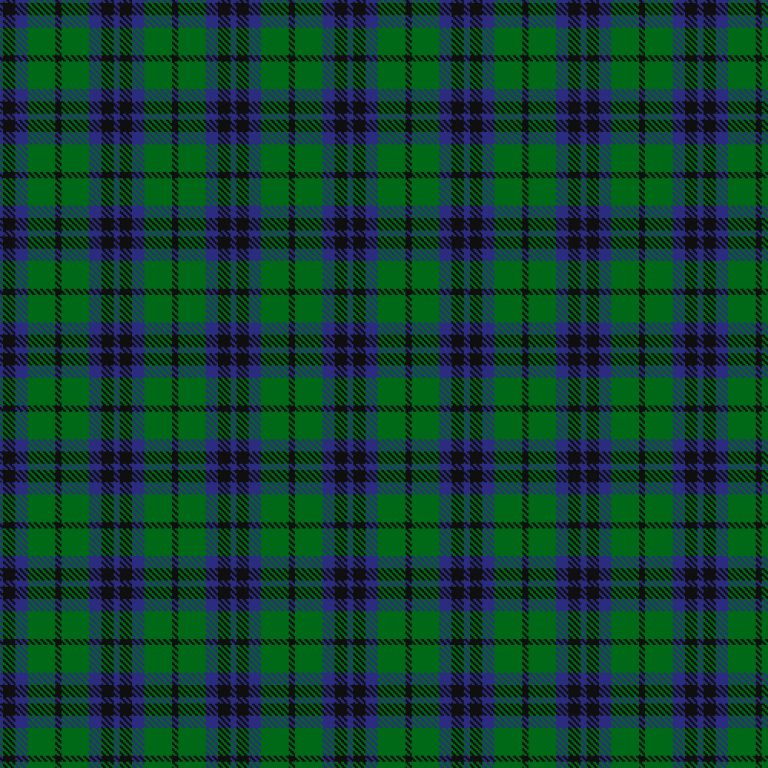
Write a Shadertoy shader that draws this pattern.

```glsl
// Green, black and blue tartan woven in a two-over-two twill.
#define THREADS 500.0   // threads along the canvas height
#define SETT 76.0       // threads in one full repeat
#define CORE_BLUE 2.0   // thread distances from the mirror line to each band end
#define INNER_BLACK 10.0
#define OUTER_BLUE 18.0
#define GROUND_GREEN 36.0
#define TWILL 4.0       // threads in one diagonal step cycle
#define SAMPLES 4       // subsamples per pixel side
#define GREEN vec3(0.0, 0.41, 0.09)
#define BLACK vec3(0.06, 0.06, 0.06)
#define BLUE vec3(0.17, 0.17, 0.50)

// Dye of one thread; bands mirror about the middle of the narrow blue stripe.
vec3 threadColour(float index) {
    float position = mod(index + 0.5, SETT);
    float fromMirror = min(position, SETT - position);
    if (fromMirror < CORE_BLUE) return BLUE;
    if (fromMirror < INNER_BLACK) return BLACK;
    if (fromMirror < OUTER_BLUE) return BLUE;
    if (fromMirror < GROUND_GREEN) return GREEN;
    return BLACK;
}

// Visible thread where warp and weft cross.
vec3 weave(vec2 cloth) {
    vec2 cell = floor(cloth);
    bool warpOnTop = mod(cell.x - cell.y, TWILL) < 0.5 * TWILL;
    return threadColour(warpOnTop ? cell.x : cell.y);
}

void mainImage(out vec4 fragColor, in vec2 fragCoord) {
    // Average over the pixel area to smooth the thread edges.
    vec3 total = vec3(0.0);
    for (int row = 0; row < SAMPLES; row++) {
        for (int column = 0; column < SAMPLES; column++) {
            vec2 offset = (vec2(column, row) + 0.5) / float(SAMPLES) - 0.5;
            vec2 uv = (fragCoord + offset) / iResolution.y;
            total += weave(vec2(uv.x, 1.0 - uv.y) * THREADS);
        }
    }
    fragColor = vec4(total / float(SAMPLES * SAMPLES), 1.0);
}
```
